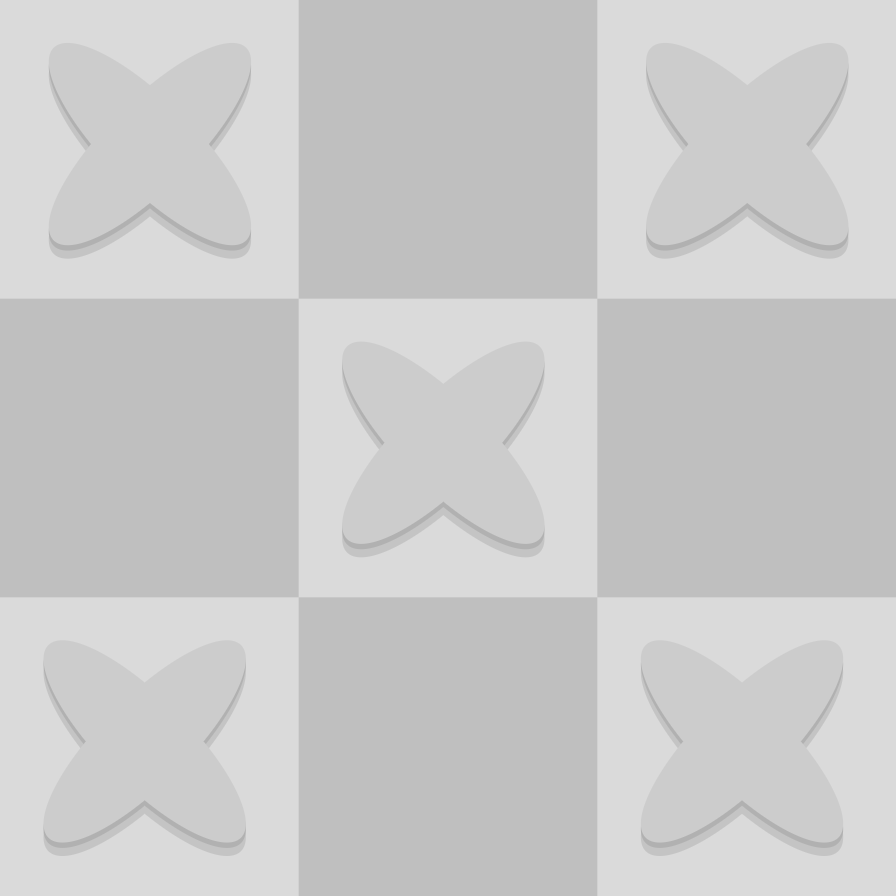
This pattern is drawn by a WebGL 1 fragment shader. Its source:

```glsl
precision highp float;
// A three by three grey checkerboard whose light tiles carry a raised cross.
// Each cross is the union of two diagonal ellipses, drawn three times:
// a wide pale shadow, a narrow darker rim, then the flat face on top.

#define TILES 3.0
#define LIGHT_TILE 0.853
#define DARK_TILE 0.749
#define FACE_GREY 0.800
#define RIM_GREY 0.694
#define SHADOW_GREY 0.768
#define PETAL_RADII vec2(0.456, 0.1465)
#define RIM_DROP 0.018
#define SHADOW_DROP 0.045
#define CROSS_LIFT 0.0176
#define TOP_ROW_SHIFT 0.002
#define LOWER_ROW_SHIFT -0.0156

uniform vec2 u_resolution;

// Approximate signed distance to an axis-aligned ellipse.
float ellipseDistance(vec2 p, vec2 radii) {
  float level = length(p / radii) + 0.0001;
  float slope = length(p / (radii * radii)) + 0.0001;
  return level * (level - 1.0) / slope;
}

// Two ellipses crossed along the diagonals.
float crossDistance(vec2 p) {
  vec2 diagonal = vec2(p.x + p.y, p.y - p.x) * 0.70710678;
  return min(ellipseDistance(diagonal, PETAL_RADII),
             ellipseDistance(diagonal.yx, PETAL_RADII));
}

// Smooth coverage of a shape, one pixel wide at its edge.
float coverage(float signedDistance, float pixel) {
  return clamp(0.5 - signedDistance / pixel, 0.0, 1.0);
}

void main() {
  vec2 grid = gl_FragCoord.xy / u_resolution * TILES;
  float pixel = TILES / min(u_resolution.x, u_resolution.y);
  vec2 cell = floor(grid);

  // Checkerboard: dark where exactly one of the middle bands covers the point.
  vec2 bandEdge = abs(grid - 0.5 * TILES) - 0.5;
  float column = coverage(bandEdge.x, pixel);
  float row = coverage(bandEdge.y, pixel);
  float darkTile = column + row - 2.0 * column * row;
  float grey = mix(LIGHT_TILE, DARK_TILE, darkTile);

  // Cross position inside its tile; the top row sits slightly further right.
  float isTopRow = step(TILES - 1.5, cell.y);
  float shift = mix(LOWER_ROW_SHIFT, TOP_ROW_SHIFT, isTopRow);
  vec2 local = fract(grid) - 0.5 - vec2(shift, CROSS_LIFT);
  float hasCross = 1.0 - mod(cell.x + cell.y, 2.0);

  // Layers from back to front.
  float shadow = coverage(crossDistance(local + vec2(0.0, SHADOW_DROP)), pixel);
  float rim = coverage(crossDistance(local + vec2(0.0, RIM_DROP)), pixel);
  float face = coverage(crossDistance(local), pixel);
  grey = mix(grey, SHADOW_GREY, shadow * hasCross);
  grey = mix(grey, RIM_GREY, rim * hasCross);
  grey = mix(grey, FACE_GREY, face * hasCross);

  gl_FragColor = vec4(vec3(grey), 1.0);
}
```
